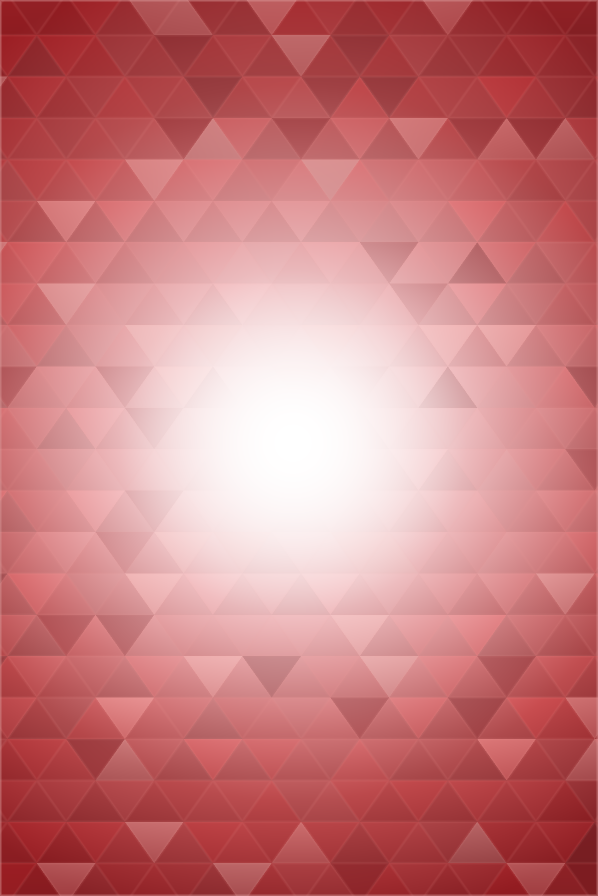
Reproduce this background procedurally as a Shadertoy shader.

```glsl
float hash(vec2 cell) {
    vec3 q = fract(vec3(cell.xyx) * vec3(0.1031, 0.1030, 0.0973) + 0.37);
    q += dot(q, q.yzx + 33.33);
    return fract((q.x + q.y) * q.z);
}

// White core falling through pink and rose to deep red
vec3 radialGlow(float radius) {
    float core = pow(min(radius / 0.29, 1.0), 2.2);
    vec3 colour = mix(vec3(1.0), vec3(0.93, 0.73, 0.74), core);
    colour = mix(colour, vec3(0.82, 0.43, 0.44), clamp((radius - 0.29) / 0.20, 0.0, 1.0));
    colour = mix(colour, vec3(0.74, 0.28, 0.29), clamp((radius - 0.49) / 0.11, 0.0, 1.0));
    return mix(colour, vec3(0.58, 0.11, 0.13), clamp((radius - 0.60) / 0.23, 0.0, 1.0));
}

// The canvas is 1 wide and 1.5 high, with y pointing down
vec3 shade(vec2 p) {
    float radius = length(p - vec2(0.490, 0.742));
    vec3 colour = radialGlow(radius);
    float visibility = smoothstep(0.10, 0.58, radius);

    // Alternate rows of triangles shift by half a side
    vec2 grid = (p - vec2(0.0615, 0.0590)) / vec2(0.0982, 0.0693);
    float row = floor(grid.y);
    float depth = fract(grid.y);
    grid.x -= 0.5 * (1.0 - mod(row, 2.0));
    float column = floor(grid.x + 0.5);
    float slant = 0.5 * (1.0 - depth) - abs(grid.x - column);
    bool pointsDown = slant > 0.0;
    float id = pointsDown ? 2.0 * column : 2.0 * floor(grid.x) + 1.0;
    vec2 cell = vec2(id + 40.0, row + 11.0);

    // Slight tone of each facet, with a slope from top to bottom
    float tone = hash(cell) - 0.5;
    float slope = pointsDown ? 0.045 - 0.06 * depth : 0.02 - 0.08 * depth;
    colour *= 1.0 + visibility * (0.09 * tone + slope);
    float grey = dot(colour, vec3(0.35, 0.45, 0.20));
    colour = mix(colour, vec3(grey), 0.16 * visibility * hash(cell + 71.0));

    // Scattered pale and dusky facets, mostly pointing down
    float pick = hash(cell + 137.0);
    float share = pointsDown ? 0.15 : 0.035;
    float pale = step(pick, share) * (0.27 - 0.12 * depth);
    float dusky = step(1.0 - 0.8 * share, pick) * (0.30 - 0.10 * depth);
    colour = mix(colour, vec3(1.0, 0.86, 0.84), pale * smoothstep(0.05, 0.40, radius));
    colour = mix(colour, vec3(0.32, 0.08, 0.10), dusky * visibility);

    // Faint light seams
    float rowEdge = 0.0693 * (pointsDown ? depth : 1.0 - depth);
    float edge = min(rowEdge, 0.080 * abs(slant));
    float seam = 1.0 - smoothstep(0.0005, 0.0035, edge);
    colour = mix(colour, vec3(0.95, 0.62, 0.60), 0.10 * seam * visibility);

    // Thin pale frame
    vec2 border = min(p, vec2(1.0, 1.5) - p);
    float frame = 1.0 - smoothstep(0.001, 0.004, min(border.x, border.y));
    return mix(colour, vec3(0.86, 0.62, 0.62), 0.45 * frame);
}

void mainImage(out vec4 fragColor, in vec2 fragCoord) {
    // Four samples smooth the facet edges
    vec3 total = vec3(0.0);
    for (int i = 0; i < 4; i++) {
        vec2 offset = vec2(i % 2, i / 2) * 0.5 - 0.25;
        vec2 uv = (fragCoord + offset) / iResolution.xy;
        total += shade(vec2(uv.x, 1.5 * (1.0 - uv.y)));
    }
    fragColor = vec4(total / 4.0, 1.0);
}
```
